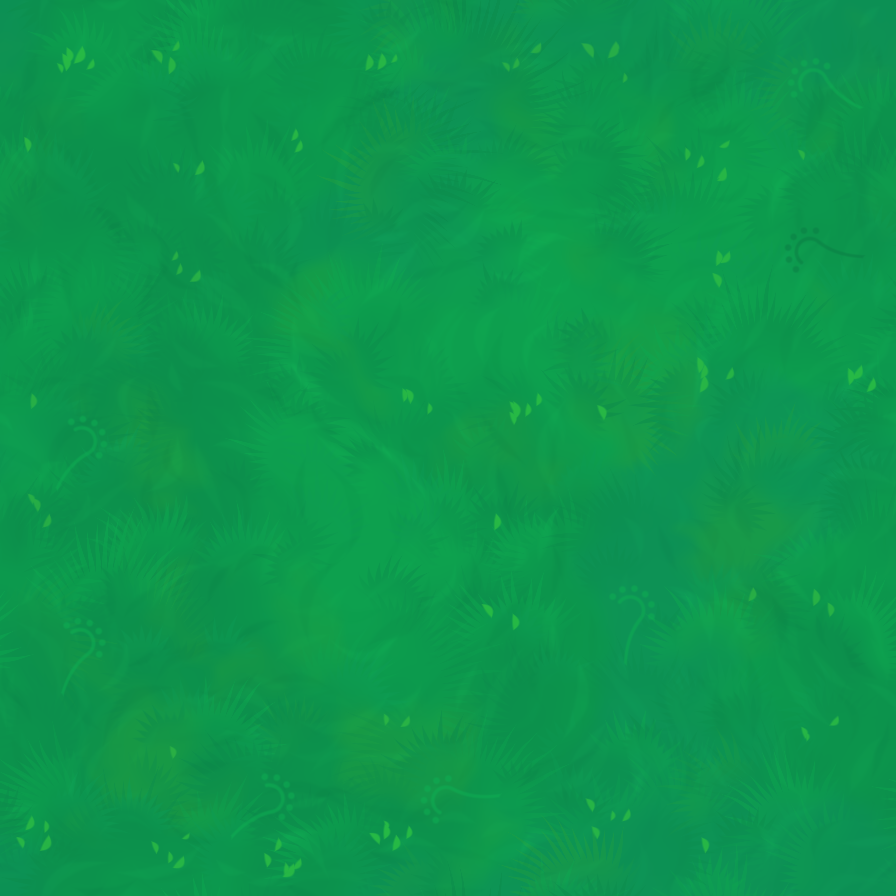
A Shadertoy shader for this texture:

```glsl
const vec3 SHADE  = vec3(0.045, 0.548, 0.295);
const vec3 MEADOW = vec3(0.050, 0.598, 0.300);
const vec3 SUNLIT = vec3(0.050, 0.652, 0.310);
const vec3 TEAL   = vec3(0.050, 0.565, 0.350);
const vec3 OLIVE  = vec3(0.120, 0.620, 0.255);
const vec3 LEAF   = vec3(0.150, 0.735, 0.270);
const float SOFT = 0.0015;

float hash(vec2 p) {
    return fract(sin(dot(p, vec2(127.1, 311.7))) * 43758.5453);
}

vec2 hash2(vec2 p) {
    return vec2(hash(p), hash(p + 47.3));
}

vec2 rotate(vec2 p, float a) {
    float c = cos(a), s = sin(a);
    return vec2(c * p.x - s * p.y, s * p.x + c * p.y);
}

// Value noise that wraps after a whole number of cells
float noise(vec2 p, float period, float seed) {
    vec2 i = floor(p), f = fract(p);
    f = f * f * (3.0 - 2.0 * f);
    vec2 a = mod(i, period) + seed, b = mod(i + 1.0, period) + seed;
    return mix(mix(hash(a), hash(vec2(b.x, a.y)), f.x),
               mix(hash(vec2(a.x, b.y)), hash(b), f.x), f.y);
}

float fbm(vec2 uv, float period, float seed) {
    float sum = 0.0, gain = 0.53;
    for (int i = 0; i < 4; i++) {
        sum += gain * noise(uv * period, period, seed);
        period *= 2.0;
        gain *= 0.5;
    }
    return sum;
}

// Bent lens shape, pointed at both ends
float blade(vec2 p, float halfLen, float halfWidth, float bend, float soft) {
    p.x += bend * p.y * p.y / halfLen;
    float t = p.y / halfLen;
    return smoothstep(soft, -soft, abs(p.x) - halfWidth * (1.0 - t * t));
}

// Fan of blades that fades towards its root and sides
float tuft(vec2 p, float radius, float bend, float density, vec2 id, float soft) {
    float r = length(p);
    float a = atan(p.x, p.y + 1e-5) + bend * r / radius;
    float s = a * density;
    float side = abs(2.0 * fract(s) - 1.0);
    float tip = mix(0.62, 1.0, hash(id + floor(s) * 1.37)) * (1.0 - 0.12 * a * a);
    float edge = radius * mix(tip, 0.5, pow(side, 0.8));
    float fade = smoothstep(1.5, 0.6, abs(a)) * smoothstep(0.0, 0.65, r / radius);
    return smoothstep(-soft, soft, edge - r) * fade;
}

float tuftLayer(vec2 uv, float n, float seed, float chance) {
    vec2 g = uv * n;
    float clear = 1.0;
    for (int k = 0; k < 9; k++) {
        vec2 cell = floor(g) + vec2(k % 3, k / 3) - 1.0;
        vec2 id = mod(cell, n) + seed;
        if (hash(id + 5.1) > chance) continue;
        float radius = mix(0.5, 0.95, hash(id + 9.7));
        float tilt = (hash(id + 13.9) - 0.5) * 2.6;
        float bend = (hash(id + 21.3) - 0.5) * 0.9;
        vec2 p = rotate(g - cell - hash2(id), tilt);
        float cover = tuft(p, radius, bend, radius / n / 0.014, id, 2.5 * SOFT * n);
        clear *= 1.0 - cover * mix(0.4, 1.0, hash(id + 33.7));
    }
    return 1.0 - clear;
}

// Signed sum of single brush strokes following a slow flow
float strokes(vec2 uv, float n, float seed) {
    vec2 g = uv * n;
    float sum = 0.0;
    for (int k = 0; k < 9; k++) {
        vec2 cell = floor(g) + vec2(k % 3, k / 3) - 1.0;
        vec2 id = mod(cell, n) + seed;
        float flow = 3.2 * (noise(cell * 4.0 / n, 4.0, 71.0) - 0.4) + hash(id + 3.3) - 0.5;
        vec2 p = rotate(g - cell - hash2(id), flow);
        float size = mix(0.35, 0.8, hash(id + 7.9));
        sum += (hash(id + 15.1) - 0.45) * blade(p, size, 0.11, hash(id) - 0.5, 2.0 * SOFT * n);
    }
    return sum;
}

// Small groups of bright leaves
vec2 leafClusters(vec2 uv, float n) {
    vec2 g = uv * n, id = mod(floor(g), n) + 83.0;
    if (hash(id + 1.7) > 0.5) return vec2(0.0);
    vec2 p = fract(g) - mix(vec2(0.29), vec2(0.71), hash2(id));
    float count = 1.0 + floor(5.0 * hash(id + 6.1)), cover = 0.0;
    for (float i = 0.0; i < count; i++) {
        vec2 key = id + 11.3 * (i + 1.0);
        vec2 offset = (hash2(key) - 0.5) * vec2(0.38, 0.3);
        float lean = 2.5 * offset.x + 0.9 * (hash(key + 2.9) - 0.3);
        float size = mix(0.04, 0.085, hash(key + 4.3));
        cover = max(cover, blade(rotate(p - offset, lean), size, size * 0.42, 0.3, SOFT * n));
    }
    return vec2(cover, hash(id + 8.3));
}

// Hooked stem with a row of buds: coverage and tone
vec2 sprigs(vec2 uv, float n) {
    vec2 g = uv * n, id = mod(floor(g), n) + 57.0;
    if (hash(id + 2.3) > 0.42) return vec2(0.0);
    vec2 p = rotate(fract(g) - mix(vec2(0.4), vec2(0.6), hash2(id)), 3.0 * hash(id + 4.9) - 1.5);
    float radius = 0.075, d = length(p + vec2(radius, 0.0));
    if (p.y > 0.0) d = abs(length(p) - radius);
    else if (p.x > 0.0) d = max(abs(p.x - radius - 1.5 * p.y * p.y), -p.y - 0.24);
    d -= 0.010;
    for (float i = 0.0; i < 6.0; i++) {
        float a = 0.4 + 0.55 * i;
        d = min(d, length(p - 1.65 * radius * vec2(cos(a), sin(a))) - 0.018);
    }
    return vec2(smoothstep(SOFT * n, -SOFT * n, d), hash(id + 7.7));
}

void mainImage(out vec4 fragColor, in vec2 fragCoord) {
    vec2 uv = fragCoord / iResolution.xy;
    vec2 warp = vec2(fbm(uv, 7.0, 11.0), fbm(uv, 7.0, 23.0)) - 0.5;
    vec2 brushed = uv + 0.10 * warp;

    // Soft ground patches
    float tone = smoothstep(0.28, 0.72, fbm(brushed, 5.0, 3.0));
    vec3 col = mix(mix(SHADE, MEADOW, 0.35), mix(MEADOW, SUNLIT, 0.55), tone);
    col = mix(col, TEAL, 0.65 * smoothstep(0.53, 0.75, fbm(brushed, 4.0, 37.0)));
    col = mix(col, OLIVE, 0.6 * smoothstep(0.58, 0.78, fbm(brushed, 6.0, 59.0)));

    // Overlapping grass tufts, from broad to fine
    vec2 grass = uv + 0.025 * warp;
    for (int i = 0; i < 7; i++) {
        float n = 5.0 + float(i);
        vec3 tint = i % 2 == 0 ? SHADE : SUNLIT;
        if (i == 2) tint = OLIVE;
        if (i == 5) tint = mix(TEAL, SUNLIT, 0.5);
        float chance = i == 2 ? 0.2 : 0.6;
        col = mix(col, tint, 0.55 * tuftLayer(grass, n, 19.7 * float(i + 1), chance));
    }
    float dabs = strokes(grass, 15.0, 41.0) + strokes(grass, 22.0, 67.0);
    col += dabs * vec3(0.008, 0.038, 0.014);

    // Sprigs and bright leaves on top
    vec2 sprig = sprigs(uv, 5.0);
    col = mix(col, sprig.y < 0.5 ? SHADE * 0.9 : SUNLIT * 1.04, 0.55 * sprig.x);
    vec2 leaf = leafClusters(uv + 0.01 * warp, 8.0);
    col = mix(col, LEAF + vec3(0.06, 0.0, -0.01) * leaf.y, mix(0.95, 0.6, leaf.y) * leaf.x);
    fragColor = vec4(col, 1.0);
}
```
